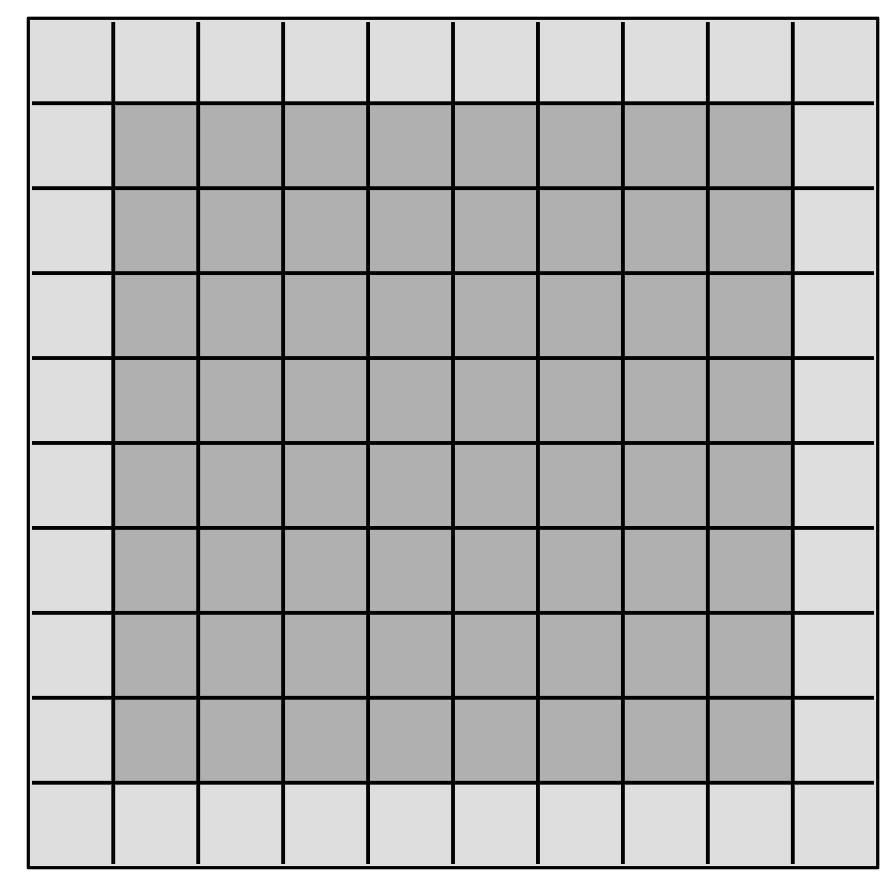
Reproduce this pattern procedurally as a WebGL 2 fragment shader.

```glsl
#version 300 es
precision highp float;

uniform vec2 u_resolution;
out vec4 outColor;

const float CELL_COUNT = 10.0;
const float CELL_SIZE = 0.0948;
const vec2 GRID_ORIGIN = vec2(0.0316);
const float INNER_LINE_WIDTH = 0.0043;
const float OUTER_LINE_WIDTH = 0.0036;

const vec3 PAPER = vec3(1.0);
const vec3 RIM_GRAY = vec3(0.87);
const vec3 CORE_GRAY = vec3(0.69);
const vec3 LINE_BLACK = vec3(0.0);

// Signed distance to an axis-aligned square.
float squareDistance(vec2 point, float halfSide) {
    vec2 offset = abs(point) - halfSide;
    return length(max(offset, 0.0)) + min(max(offset.x, offset.y), 0.0);
}

// Smooth coverage of the region where distance is negative.
float coverage(float distance, float pixel) {
    return clamp(0.5 - distance / pixel, 0.0, 1.0);
}

// Distance to the nearest cell boundary along either axis.
float gridDistance(vec2 point, float spacing) {
    vec2 toLine = abs(fract(point / spacing + 0.5) - 0.5) * spacing;
    return min(toLine.x, toLine.y);
}

void main() {
    float scale = min(u_resolution.x, u_resolution.y);
    float pixel = 1.0 / scale;
    vec2 uv = (gl_FragCoord.xy - 0.5 * (u_resolution - scale)) / scale;

    float halfGrid = 0.5 * CELL_COUNT * CELL_SIZE;
    vec2 gridPoint = uv - GRID_ORIGIN;
    vec2 centered = gridPoint - halfGrid;

    // Cell fills: a pale one-cell rim around a darker core.
    float board = squareDistance(centered, halfGrid);
    float core = squareDistance(centered, halfGrid - CELL_SIZE);
    vec3 color = mix(PAPER, RIM_GRAY, coverage(board, pixel));
    color = mix(color, CORE_GRAY, coverage(core, pixel));

    // Inner rules, kept clear of the frame.
    float rules = gridDistance(gridPoint, CELL_SIZE) - 0.5 * INNER_LINE_WIDTH;
    float interior = squareDistance(centered, halfGrid - 0.5 * CELL_SIZE);
    float ruleArea = step(interior, 0.5 * CELL_SIZE - INNER_LINE_WIDTH);
    float ruleInk = coverage(rules, pixel) * ruleArea;

    // Slightly thinner outer frame.
    float frameInk = coverage(abs(board) - 0.5 * OUTER_LINE_WIDTH, pixel);

    color = mix(color, LINE_BLACK, max(ruleInk, frameInk));
    outColor = vec4(color, 1.0);
}
```
